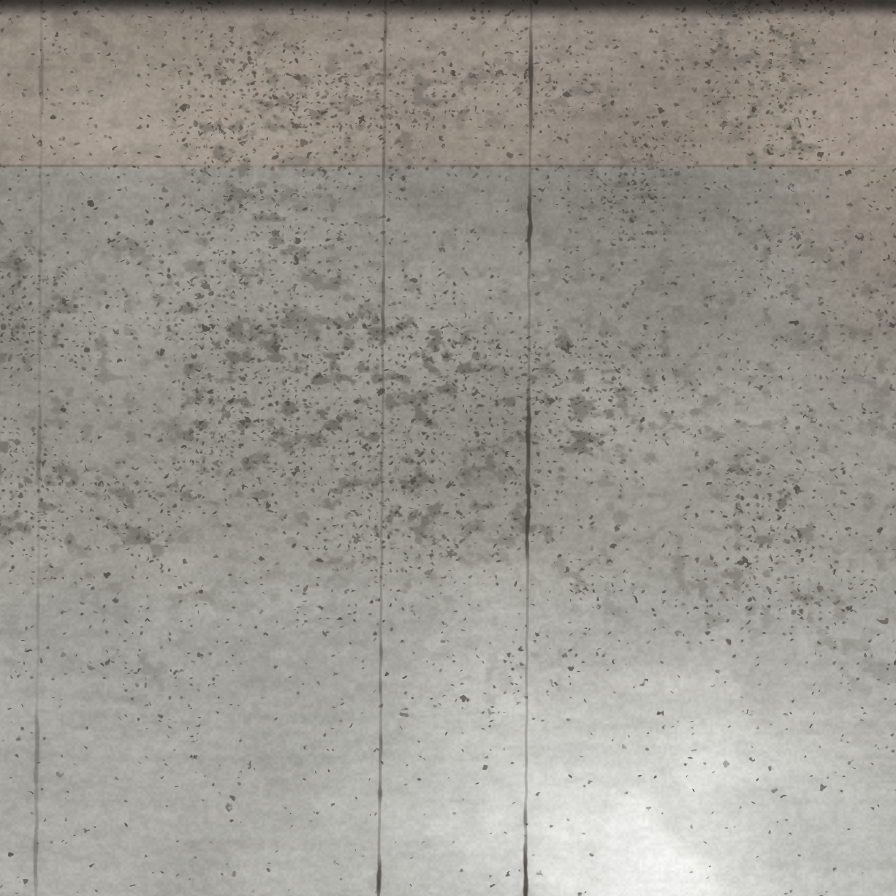
A three.js fragment shader for this texture:

```glsl
// Weathered cast concrete wall with board seams, pits, stains and a soft pool of light.
varying vec2 vUv;

const vec3 WARM = vec3(0.605, 0.560, 0.520);
const vec3 GREY = vec3(0.588, 0.580, 0.552);
const vec3 PALE = vec3(0.650, 0.648, 0.628);
const vec3 GLOW = vec3(0.225, 0.230, 0.235);
const vec3 PIT = vec3(0.270, 0.255, 0.230);
const vec3 STAIN = vec3(0.400, 0.390, 0.360);
const vec3 SEAM_X = vec3(0.047, 0.430, 0.593);
const vec3 SEAM_DARK = vec3(0.35, 0.85, 0.85);
const float SEAM_LEAN = 0.007;
const float BOARD_Y = 0.815;
const vec2 GLOW_CENTRE = vec2(0.70, 0.03);
const vec2 GLOW_SIZE = vec2(0.27, 0.23);
const float GRAIN = 0.085;

float hash(vec2 p) {
  vec3 q = fract(vec3(p.xyx) * 0.1031);
  q += dot(q, q.yzx + 33.33);
  return fract((q.x + q.y) * q.z);
}

float noise(vec2 p) {
  vec2 i = floor(p);
  vec2 f = fract(p);
  f = f * f * (3.0 - 2.0 * f);
  return mix(mix(hash(i), hash(i + vec2(1.0, 0.0)), f.x),
             mix(hash(i + vec2(0.0, 1.0)), hash(i + 1.0), f.x), f.y);
}

float fbm(vec2 p) {
  float sum = 0.0;
  float gain = 0.533;
  for (int i = 0; i < 4; i++) {
    sum += gain * noise(p);
    p = p * 2.03 + 17.3;
    gain *= 0.5;
  }
  return sum;
}

// One layer of ragged, randomly turned holes; density is the share of filled cells.
float pits(vec2 p, float cells, float density, float radius) {
  vec2 ragged = vec2(noise(p * 260.0), noise(p * 260.0 + 71.0)) - 0.5;
  vec2 q = p * cells + ragged * 0.3;
  vec2 id = floor(q) + cells;
  vec2 d = fract(q) - 0.5;
  d -= (vec2(hash(id + 3.1), hash(id + 8.7)) - 0.5) * 0.5;
  float turn = (hash(id + 14.2) - 0.5) * 2.0;
  d = mat2(cos(turn), sin(turn), -sin(turn), cos(turn)) * d;
  d.y *= 1.0 + hash(id + 21.6);
  float size = radius * mix(0.45, 1.0, hash(id + 29.4));
  float soft = 0.0013 * cells;
  float hole = 1.0 - smoothstep(size - soft, size + soft, length(d));
  return hole * step(hash(id + 37.9), density) * mix(0.45, 1.0, hash(id + 43.5));
}

// Vertical joint: a faint line with darker, wider broken stretches.
float seam(vec2 p, float x, float darkness) {
  float wobble = (noise(vec2(x * 90.0, p.y * 60.0)) - 0.5) * 0.002;
  float d = abs(p.x - x + SEAM_LEAN * (1.0 - p.y) + wobble);
  float broken = smoothstep(0.48, 0.72, fbm(vec2(x * 50.0, p.y * 12.0)));
  float width = 0.0012 + 0.0024 * broken * noise(vec2(x * 31.0, p.y * 130.0));
  float line = 1.0 - smoothstep(width * 0.4, width + 0.0012, d);
  float smudge = exp(-d * 130.0) * broken * fbm(p * 70.0);
  return darkness * (line * (0.32 + 0.6 * broken) + 0.35 * smudge);
}

void main() {
  vec2 p = vUv;
  float cloud = fbm(p * vec2(4.0, 6.0) + 5.0);
  float patchy = fbm(p * 9.0 + 31.0);

  // Warm upper board, grey middle and pale foot
  float board = smoothstep(BOARD_Y - 0.002, BOARD_Y + 0.002, p.y);
  float warmth = board * 0.75 + 0.65 * smoothstep(0.8, 1.0, p.x) * smoothstep(0.45, 0.75, p.y);
  warmth += 0.5 * (cloud - 0.4) * smoothstep(0.3, 0.8, p.y);
  vec3 color = mix(PALE, GREY, smoothstep(0.12, 0.52, p.y + (cloud - 0.5) * 0.25));
  color = mix(color, WARM, clamp(warmth, 0.0, 1.0));
  color -= 0.025 * (1.0 - board) * smoothstep(0.55, BOARD_Y, p.y);
  color += (cloud - 0.5) * 0.13 + (patchy - 0.5) * 0.09;

  // Pool of light with chalky blooms
  vec2 toGlow = (p - GLOW_CENTRE) / GLOW_SIZE;
  float glow = exp(-dot(toGlow, toGlow));
  float bloom = smoothstep(0.42, 0.68, fbm(p * 13.0 + 3.0));
  color += GLOW * glow * (0.82 + 0.35 * bloom);

  // Horizontal casting streaks and fine grain
  float streak = fbm(p * vec2(9.0, 85.0));
  float grain = 0.55 * noise(p * 330.0) + 0.45 * noise(p * vec2(130.0, 170.0) + 9.0);
  color += (streak - 0.5) * 0.06 + (grain - 0.5) * GRAIN;

  // Mottled stains, thickest across the middle
  float wear = smoothstep(0.08, 0.45, p.y) * (1.0 - 0.8 * glow);
  float cluster = smoothstep(0.40, 0.66, fbm(p * vec2(7.0, 9.0) + 47.0));
  float mottle = smoothstep(0.54, 0.74, fbm(p * vec2(62.0, 78.0)));
  float middle = exp(-pow((p.y - 0.53) / 0.2, 2.0));
  color = mix(color, STAIN, mottle * wear * (0.15 + 0.4 * cluster + 0.2 * middle));

  // Pits from many small to few large
  float density = wear * (0.12 + 0.45 * cluster) + 0.035;
  float holes = 0.0;
  for (int i = 0; i < 4; i++) {
    float layer = float(i);
    float cells = 125.0 * pow(0.68, layer);
    float share = density * (1.0 - 0.22 * layer);
    holes = max(holes, pits(p + layer * 0.37, cells, share, 0.25 - 0.02 * layer));
  }
  color = mix(color, PIT, holes * 0.78);

  // Joints, board edge and shaded top
  for (int i = 0; i < 3; i++) {
    color = mix(color, PIT, clamp(seam(p, SEAM_X[i], SEAM_DARK[i]), 0.0, 0.9));
  }
  float edge = 1.0 - smoothstep(0.0005, 0.0025, abs(p.y - BOARD_Y));
  color -= edge * 0.09 * smoothstep(0.35, 0.65, noise(p * vec2(25.0, 3.0)));
  color *= 1.0 - 0.62 * smoothstep(0.976, 1.0, p.y + (patchy - 0.5) * 0.008);

  gl_FragColor = vec4(clamp(color, 0.0, 1.0), 1.0);
}
```
